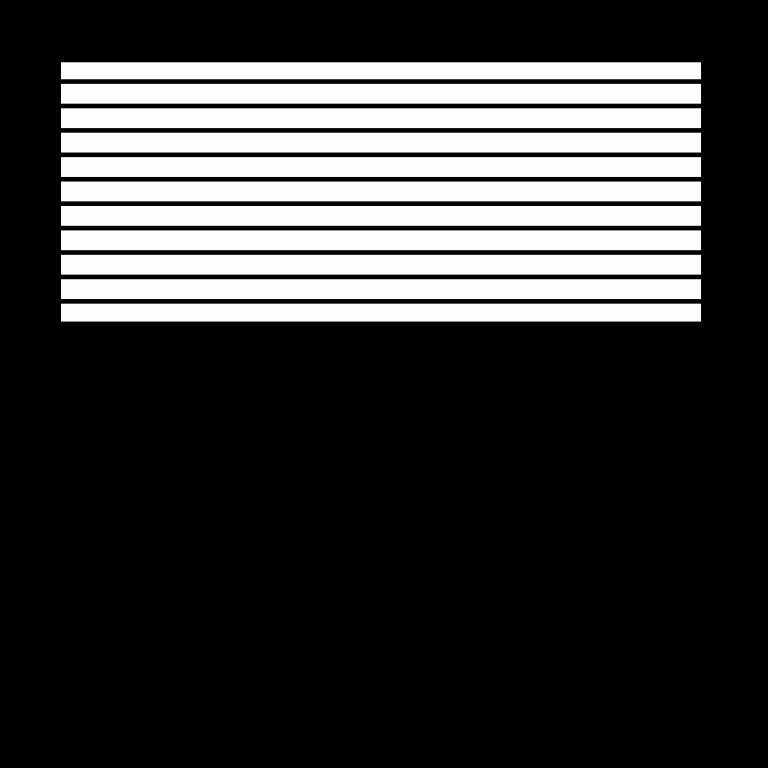
Give the GLSL for this background, as a Shadertoy shader.

```glsl
// Coverage of a region from its signed distance, softened over one pixel
float coverage(float dist, float pixel) {
    return clamp(0.5 - dist / pixel, 0.0, 1.0);
}

float boxDistance(vec2 p, vec2 lower, vec2 upper) {
    vec2 d = abs(p - 0.5 * (lower + upper)) - 0.5 * (upper - lower);
    return length(max(d, 0.0)) + min(max(d.x, d.y), 0.0);
}

void mainImage(out vec4 fragColor, in vec2 fragCoord) {
    vec2 uv = fragCoord / iResolution.xy;
    float pixel = 1.0 / min(iResolution.x, iResolution.y);

    // White panel in the upper half
    float panel = coverage(boxDistance(uv, vec2(0.0794, 0.5813), vec2(0.9128, 0.9189)), pixel);

    // Ten evenly spaced dark gaps, counted upward
    float spacing = 0.0318;
    float firstGap = 0.6076;
    float index = clamp(round((uv.y - firstGap) / spacing), 0.0, 9.0);
    float gapDistance = abs(uv.y - firstGap - index * spacing) - 0.003;
    float gap = coverage(gapDistance, pixel);

    vec3 background = vec3(0.0);
    vec3 slatColor = vec3(0.996);
    fragColor = vec4(mix(background, slatColor, panel * (1.0 - gap)), 1.0);
}
```
